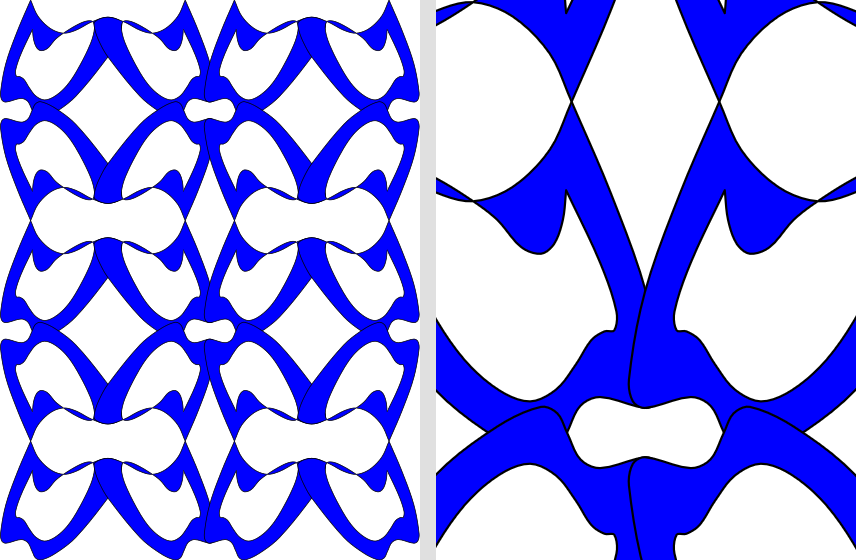
Left: the whole. Right: its middle third, enlarged.
Write a Shadertoy shader that draws this pattern.

```glsl
#define GRID vec2(576.0, 768.0)   // design units across the canvas
#define PERIOD vec2(279.5, 302.5) // spacing of the mirrored cells
#define SPAN vec2(296.0, 302.5)   // size of a mirrored pair of wings
#define WING_SIZE vec2(168.0, 165.0)
#define WING_COUNT ivec2(4, 5)
#define CURVE_STEPS 5
#define LINE_WIDTH 1.0
#define PAPER vec3(1.0)
#define INK vec3(0.0, 0.0, 1.0)
#define LINE_COLOR vec3(0.0)

const int KNOTS = 23;

// Outer edge of one wing, starting at its sharp tip (y points down)
const vec2 OUTLINE[KNOTS] = vec2[KNOTS](
    vec2(42, 0), vec2(24, 42), vec2(8, 87), vec2(0.7, 127),
    vec2(2.5, 137), vec2(8, 140), vec2(29, 135), vec2(38, 139),
    vec2(44, 151), vec2(48.5, 160), vec2(56, 163), vec2(76, 154),
    vec2(104, 132), vec2(148, 78), vec2(159, 59), vec2(165.5, 42),
    vec2(166, 30), vec2(148, 23.5), vec2(126, 30), vec2(104, 41.5),
    vec2(87, 45.5), vec2(69, 39), vec2(52, 22));

// Opening of the wing, starting at its sharp corner
const vec2 OPENING[KNOTS] = vec2[KNOTS](
    vec2(44.5, 40.5), vec2(46, 54), vec2(50, 65), vec2(56, 69.5),
    vec2(65, 66.5), vec2(76, 54), vec2(87, 45.5), vec2(104, 35),
    vec2(118, 29), vec2(127, 29.5), vec2(129.5, 39), vec2(124, 60),
    vec2(106, 96), vec2(91, 118), vec2(75, 132), vec2(61, 137),
    vec2(49, 131.5), vec2(40, 120), vec2(33, 109), vec2(27, 105),
    vec2(22.5, 104.5), vec2(21.5, 96), vec2(29, 73.5));

vec2 knot(bool opening, int i) {
    i = i < KNOTS ? i : 0;
    return opening ? OPENING[i] : OUTLINE[i];
}

// Adds one closed spline to the squared distance and even-odd sign
void addCurve(vec2 p, bool opening, inout float dist2, inout float side) {
    vec2 k1 = knot(opening, 0), k0 = k1, k2 = knot(opening, 1);
    for (int i = 0; i < KNOTS; i++) {
        vec2 k3 = i == KNOTS - 1 ? k2 : knot(opening, i + 2);
        float chord = length(k2 - k1);

        // A straight chord is enough for spans far from the point
        bool distant = length(p - 0.5 * (k1 + k2)) > 0.75 * chord + 2.0;
        int steps = distant ? 1 : CURVE_STEPS;
        vec2 m1 = vec2(0), m2 = vec2(0);
        if (!distant) {
            // Chord-weighted tangents keep uneven knots from overshooting
            m1 = (k2 - k0) * chord / (chord + length(k1 - k0));
            m2 = (k3 - k1) * chord / (chord + length(k3 - k2));
        }

        vec2 a = k1;
        for (int j = 1; j <= steps; j++) {
            vec2 b = k2;
            if (j < steps) {
                float t = float(j) / float(steps);
                b = mix(k1, k2, t * t * (3.0 - 2.0 * t))
                  + t * (1.0 - t) * ((1.0 - t) * m1 - t * m2);
            }
            vec2 e = b - a;
            vec2 w = p - a;
            vec2 gap = w - e * clamp(dot(w, e) / dot(e, e), 0.0, 1.0);
            dist2 = min(dist2, dot(gap, gap));
            bool above = p.y >= a.y;
            if (above == (p.y < b.y) && above == (e.x * w.y > e.y * w.x)) side = -side;
            a = b;
        }
        k0 = k1;
        k1 = k2;
        k2 = k3;
    }
}

// Signed distance to a wing: outline and opening combined by parity
float wingDistance(vec2 p) {
    float dist2 = 1e6;
    float side = 1.0;
    addCurve(p, false, dist2, side);
    addCurve(p, true, dist2, side);
    return side * sqrt(dist2);
}

// Share of a pixel covered by a line centred at distance d
float lineCoverage(float d, float pixel) {
    float start = max(d - 0.5 * pixel, -0.5 * LINE_WIDTH);
    float end = min(d + 0.5 * pixel, 0.5 * LINE_WIDTH);
    return clamp((end - start) / pixel, 0.0, 1.0);
}

// First and last wing along one axis that can reach x
ivec2 wingRange(float x, float period, float span, float size, int count) {
    int cell = int(floor(x / period));
    float u = x - period * float(cell);
    int first = u < span - period + 2.0 ? -1 : u < size + 2.0 ? 0 : 1;
    int last = u > period - 2.0 ? 2 : u > span - size - 2.0 ? 1 : 0;
    return clamp(2 * cell + ivec2(first, last), 0, count - 1);
}

// Position inside a wing; odd wings are mirrored
float wingCoord(float x, int index, float period, float span) {
    float u = x - period * float(index / 2);
    return index % 2 == 1 ? span - u : u;
}

void mainImage(out vec4 fragColor, in vec2 fragCoord) {
    vec2 uv = fragCoord / iResolution.xy;
    vec2 p = vec2(uv.x, 1.0 - uv.y) * GRID;
    float pixel = GRID.y / iResolution.y;
    vec3 color = PAPER;

    // Later wings overlap earlier ones, left to right and top to bottom
    ivec2 columns = wingRange(p.x, PERIOD.x, SPAN.x, WING_SIZE.x, WING_COUNT.x);
    ivec2 rows = wingRange(p.y, PERIOD.y, SPAN.y, WING_SIZE.y, WING_COUNT.y);
    for (int row = rows.x; row <= rows.y; row++) {
        float y = wingCoord(p.y, row, PERIOD.y, SPAN.y);
        for (int column = columns.x; column <= columns.y; column++) {
            float d = wingDistance(vec2(wingCoord(p.x, column, PERIOD.x, SPAN.x), y));
            color = mix(color, INK, clamp(0.5 - d / pixel, 0.0, 1.0));
            color = mix(color, LINE_COLOR, lineCoverage(d, pixel));
        }
    }
    fragColor = vec4(color, 1.0);
}
```
